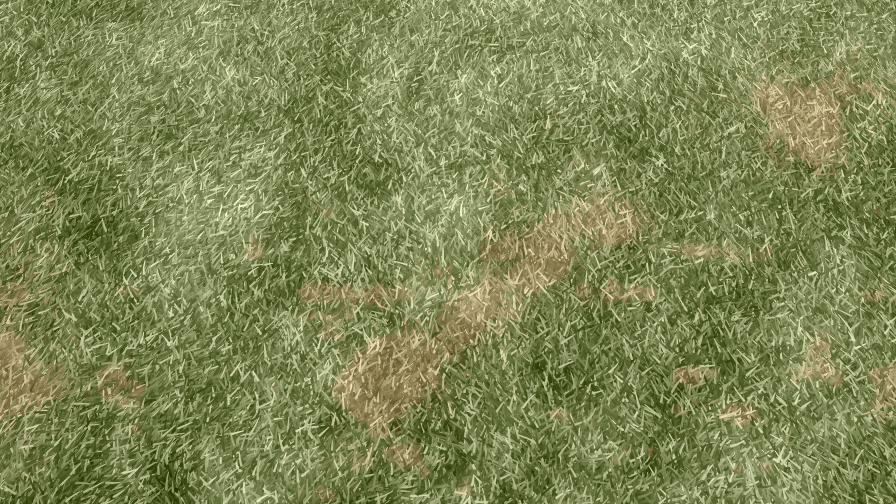
Reproduce this texture procedurally as a Shadertoy shader.

```glsl
// A sunlit mown lawn seen at a slant, with dry straw-coloured patches.
// Layers of jittered grid cells each hold one slanted blade; noise fields
// set the tone of the turf and where the blades have dried out.

float hash(vec2 p) {
    vec3 q = fract(p.xyx * vec3(0.1031, 0.1030, 0.0973));
    q += dot(q, q.yzx + 33.33);
    return fract((q.x + q.y) * q.z);
}

float noise(vec2 p) {
    vec2 i = floor(p), f = fract(p);
    f = f * f * (3.0 - 2.0 * f);
    return mix(mix(hash(i), hash(i + vec2(1, 0)), f.x),
               mix(hash(i + vec2(0, 1)), hash(i + vec2(1, 1)), f.x), f.y);
}

float fbm(vec2 p) {
    float sum = 0.0, amp = 0.5;
    for (int i = 0; i < 4; i++) {
        sum += amp * noise(p);
        p = p * 2.1 + 17.3;
        amp *= 0.5;
    }
    return sum / 0.9375;
}

// Position along a segment (0 to 1) and distance from it
vec2 segment(vec2 p, vec2 a, vec2 b) {
    vec2 ab = b - a;
    float along = clamp(dot(p - a, ab) / dot(ab, ab), 0.0, 1.0);
    return vec2(along, length(p - a - ab * along));
}

// How dry the turf is: a ragged diagonal trail, side patches, small spots
float dryness(vec2 p) {
    float ragged = 0.17 * (fbm(p * 13.0 + 4.0) - 0.5);
    vec2 trail = segment(p, vec2(1.20, 0.58), vec2(0.72, 0.22));
    float inside = mix(0.032, 0.064, trail.x) - trail.y;
    inside = max(inside, 0.060 - length((p - vec2(1.60, 0.78)) * vec2(0.6, 1.0)));
    inside = max(inside, 0.030 - length((p - vec2(0.02, 0.30)) * vec2(0.7, 0.4)));
    float dry = 0.92 * smoothstep(-0.045, 0.03, inside + ragged);
    float halo = 0.30 * smoothstep(-0.13, 0.0, inside + ragged);
    float spots = smoothstep(0.64, 0.80, fbm(p * vec2(8.0, 12.0) + 31.0));
    spots *= 0.8 * (1.0 - smoothstep(0.35, 1.0, p.y));
    return max(max(dry, halo), spots);
}

vec3 turfColor(float tone, float dry) {
    vec3 grass = mix(vec3(0.28, 0.335, 0.125), vec3(0.72, 0.75, 0.57), tone);
    vec3 straw = mix(vec3(0.47, 0.41, 0.24), vec3(0.83, 0.77, 0.60), tone);
    return mix(grass, straw, dry);
}

void mainImage(out vec4 fragColor, in vec2 fragCoord) {
    vec2 p = fragCoord / iResolution.y;

    // Perspective: blades shrink towards the top
    float nearness = 1.0 - 0.38 * p.y;
    vec2 ground = vec2((p.x - 0.89) / nearness, -log(nearness) / 0.38);
    float density = 44.0;
    float pixel = density / (iResolution.y * nearness);

    // Broad tone: faint mowing streaks, clumps and a paler far side
    float dry = dryness(p);
    float turf = 0.55 * (fbm(vec2(p.x * 4.0 - p.y, p.y * 1.6) + 8.0) - 0.5)
               + 0.55 * (fbm(p * 12.0) - 0.5) + 0.14 * (p.y - 0.5) + 0.08 * dry;
    float lean = 1.4 + 1.2 * (noise(ground * 7.0) - 0.5);

    // Shaded thatch below the blades
    vec3 color = turfColor(0.20 + turf + 0.3 * (noise(ground * 90.0) - 0.5), dry);

    // Blades, from the lowest layer to the top one
    for (int layer = 0; layer < 8; layer++) {
        float level = float(layer);
        vec2 q = ground * density + level * vec2(7.37, 3.71) + 80.0;
        vec2 base = floor(q);
        for (int k = 0; k < 9; k++) {
            vec2 cell = base + vec2(k % 3 - 1, k / 3 - 1);
            vec2 seed = cell + level * 37.0;
            vec2 center = cell + vec2(hash(seed), hash(seed + 211.0));
            float angle = lean + 2.2 * (hash(seed + 423.0) - 0.5);
            float halfLength = mix(0.35, 0.85, hash(seed + 617.0));
            vec2 reach = halfLength * vec2(cos(angle), sin(angle));

            vec2 blade = segment(q, center - reach, center + reach);
            float width = 0.115 * (1.0 - 0.6 * blade.x);
            float cover = clamp((width - blade.y) / pixel + 0.5, 0.0, 1.0);

            // Most blades are mid-toned; a few catch the sun
            float shade = hash(seed + 839.0);
            float tone = 0.04 + 0.92 * shade + 0.38 * pow(shade, 6.0) + turf
                       + 0.02 * (level - 3.5) + 0.16 * (blade.x - 0.5);
            float limit = 0.1 + 0.8 * hash(seed + 977.0);
            float bladeDry = smoothstep(limit - 0.25, limit + 0.25, dry);
            color = mix(color, turfColor(tone, bladeDry), cover);
        }
    }
    fragColor = vec4(clamp(color, 0.0, 1.0), 1.0);
}
```
